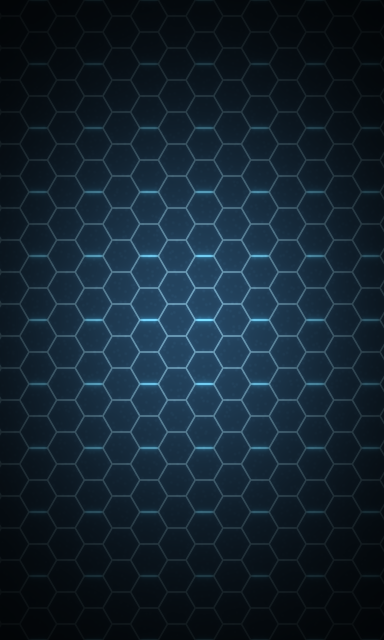
This background is drawn by a WebGL 2 fragment shader. Its source:

```glsl
#version 300 es
precision highp float;

uniform vec2 u_resolution;
out vec4 fragColor;

const vec2 LATTICE = vec2(1.7320508, 1.0);

// Distance to the border of a flat-topped hexagon of unit height
float hexBorder(vec2 p) {
    vec2 a = mod(p, LATTICE) - 0.5 * LATTICE;
    vec2 b = mod(p - 0.5 * LATTICE, LATTICE) - 0.5 * LATTICE;
    vec2 g = abs(dot(a, a) < dot(b, b) ? a : b);
    return 0.5 - max(g.y, dot(g, vec2(0.8660254, 0.5)));
}

vec2 hash2(vec2 p) {
    vec3 h = fract(p.xyx * vec3(0.1031, 0.1030, 0.0973));
    h += dot(h, h.yzx + 33.33);
    return fract((h.xx + h.yz) * h.zy);
}

// Cellular noise: distance to the nearest scattered point
float cellular(vec2 p) {
    vec2 cell = floor(p);
    float nearest = 2.0;
    for (int y = -1; y <= 1; y++) {
        for (int x = -1; x <= 1; x++) {
            vec2 neighbour = cell + vec2(x, y);
            nearest = min(nearest, distance(p, neighbour + hash2(neighbour + 50.0)));
        }
    }
    return nearest;
}

void main() {
    // Centred, in units of the canvas height
    vec2 p = (gl_FragCoord.xy - 0.5 * u_resolution) / u_resolution.y;
    vec2 q = (p - vec2(0.0195, 0.0)) / 0.05;
    float pixel = 20.0 / u_resolution.y;

    // Elliptical light from the middle
    vec2 v = p / vec2(0.27, 0.32);
    float light = exp(-dot(v, v));
    vec3 color = vec3(0.004, 0.012, 0.018) + vec3(0.145, 0.275, 0.385) * light;

    // Faint specks and a soft rim inside each cell
    float border = hexBorder(q - vec2(0.0, 0.5));
    float speck = 1.0 - smoothstep(0.05, 0.28, cellular(q * 4.0));
    color += vec3(0.015, 0.025, 0.03) * speck * light;
    color *= 0.95 + 0.22 * exp(-border * 14.0);

    // Thin pale mesh
    float line = 1.0 - smoothstep(0.008, 0.012 + pixel, border);
    color += vec3(0.30, 0.34, 0.31) * line * (0.06 + 0.84 * light);

    // Cyan glow on every second level edge of alternate columns
    vec2 period = vec2(LATTICE.x, 2.0);
    vec2 edge = abs(mod(q + 0.5 * period, period) - 0.5 * period);
    float span = 1.0 - smoothstep(0.16, 0.38, edge.x);
    float glow = span * (exp(-edge.y * 13.0) + 0.5 * exp(-edge.y * edge.y * 500.0));
    color += vec3(0.08, 0.27, 0.32) * glow * (0.05 + 0.8 * light);

    fragColor = vec4(color, 1.0);
}
```
